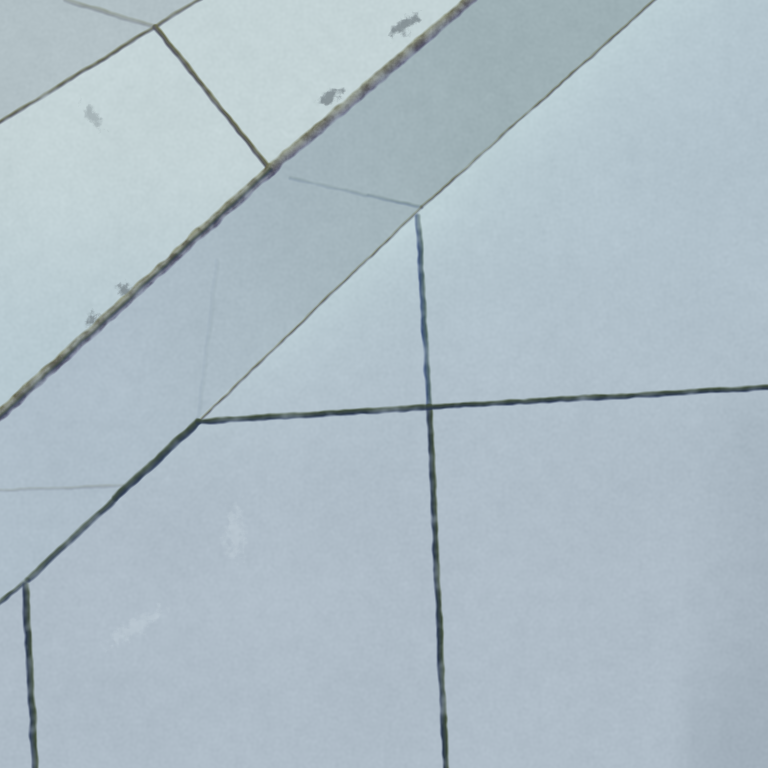
Give the GLSL for this texture, as a Shadertoy shader.

```glsl
// Pale blue-grey slabs crossed by a diagonal band, with dark uneven joints.
// Half-planes tint the slabs, feathered segment distances draw the joints,
// and gradient noise adds mottling, worn gaps, grime and grain.

vec2 hashGradient(vec2 cell) {
    vec2 h = vec2(dot(cell, vec2(127.1, 311.7)), dot(cell, vec2(269.5, 183.3)));
    return 2.0 * fract(sin(h) * 43758.5) - 1.0;
}

float gradientNoise(vec2 p) {
    vec2 i = floor(p), f = fract(p), e = vec2(0, 1);
    vec2 u = f * f * (3.0 - 2.0 * f);
    float low = mix(dot(hashGradient(i), f), dot(hashGradient(i + e.yx), f - e.yx), u.x);
    float high = mix(dot(hashGradient(i + e), f - e), dot(hashGradient(i + 1.0), f - 1.0), u.x);
    return mix(low, high, u.y);
}

float fbm(vec2 p) {
    float sum = 0.0, amp = 0.5;
    for (int i = 0; i < 4; i++) {
        sum += amp * gradientNoise(p);
        p = p * 2.03 + 17.3;
        amp *= 0.5;
    }
    return sum;
}

// Mask of the region above the line y = base + slope * x
float above(vec2 p, float base, float slope) {
    float blur = max(0.0018, 0.8 / iResolution.y);
    float d = (p.y - base - slope * p.x) / sqrt(1.0 + slope * slope);
    return smoothstep(-blur, blur, d);
}

// Feathered, worn stroke from a to b: warm on its left, violet on its right
void joint(inout vec3 col, vec2 p, vec2 a, vec2 b, float halfWidth, vec3 ink, float strength) {
    vec2 along = b - a, rel = p - a;
    vec2 normal = normalize(vec2(-along.y, along.x));
    float t = clamp(dot(rel, along) / dot(along, along), 0.0, 1.0);
    float wobble = 0.002 * gradientNoise(p * 34.0) + 0.001 * gradientNoise(p * 90.0);
    vec2 offset = rel - t * along + normal * wobble;
    float side = clamp(dot(offset, normal) / halfWidth, -1.0, 1.0);
    float width = halfWidth * (1.0 + 0.5 * gradientNoise(p * 55.0 + 9.0));
    float feather = max(0.0021, 0.8 / iResolution.y);
    float cover = 1.0 - smoothstep(width - feather, width + feather, length(offset));
    float wear = clamp(1.0 + 0.7 * gradientNoise(p * 27.0 + 4.0) + 0.5 * gradientNoise(p * 85.0), 0.0, 1.15);
    col = mix(col, ink + side * vec3(0.05, 0.05, -0.05), min(cover * strength * wear, 1.0));
}

// Coverage of a ragged rotated ellipse
float blot(vec2 p, vec2 centre, vec2 radius, float angle) {
    float c = cos(angle), s = sin(angle);
    vec2 q = mat2(c, -s, s, c) * (p - centre) / radius;
    return 1.0 - smoothstep(0.3, 1.2, length(q) + 2.2 * fbm(p * 95.0));
}

vec3 slabs(vec2 p) {
    // Right slabs: glow beside the band, dim far edge
    vec3 col = mix(vec3(0.685, 0.738, 0.783), vec3(0.69, 0.755, 0.796), smoothstep(0.2, 0.8, p.y));
    float gap = max(0.0, 0.22 + 0.93 * p.x - p.y);
    float glow = exp(-gap * 8.0) * smoothstep(0.3, 0.75, p.y);
    col = mix(col, vec3(0.75, 0.825, 0.845), glow);
    col -= 0.03 * smoothstep(0.86, 0.98, p.x) * smoothstep(0.55, 0.4, p.y);
    col -= 0.025 * smoothstep(0.87, 0.91, p.x) * smoothstep(0.2, 0.08, p.y);

    // Band, greyer towards the upper right
    float lower = max(above(p, 0.211, 0.946), above(p, 0.243, 0.888));
    float fade = smoothstep(0.25, 1.05, p.x + p.y * 0.4);
    col = mix(col, mix(vec3(0.685, 0.745, 0.79), vec3(0.62, 0.69, 0.71), fade), lower);

    // Upper left slab and its duller corner
    float upper = max(above(p, 0.46, 0.906), above(p, 0.48, 0.85));
    vec3 bright = mix(vec3(0.72, 0.79, 0.82), vec3(0.77, 0.83, 0.84), smoothstep(0.5, 0.85, p.y));
    col = mix(col, bright, upper);
    return mix(col, vec3(0.695, 0.75, 0.77), above(p, 0.841, 0.613));
}

void joints(inout vec3 col, vec2 p) {
    vec3 dark = vec3(0.21, 0.26, 0.27), brown = vec3(0.37, 0.38, 0.35), blue = vec3(0.28, 0.36, 0.43);
    vec2 crossing = vec2(0.559, 0.47), bandTop = vec2(0.549, 0.73), bandMid = vec2(0.258, 0.451);
    vec2 bandLow = vec2(0.036, 0.245), ridge = vec2(0.352, 0.779), fork = vec2(0.202, 0.965);
    // Faint seams
    joint(col, p, vec2(0.378, 0.768), bandTop, 0.002, blue, 0.2);
    joint(col, p, vec2(0.48, 0.747), bandTop, 0.002, blue, 0.2);
    joint(col, p, vec2(0.283, 0.66), bandMid, 0.003, blue, 0.07);
    joint(col, p, vec2(0, 0.362), vec2(0.16, 0.367), 0.002, brown, 0.2);
    joint(col, p, vec2(0.085, 1), fork, 0.003, brown, 0.35);
    // Upper left joints
    joint(col, p, vec2(0, 0.841), fork, 0.0022, brown, 0.85);
    joint(col, p, fork, vec2(0.262, 1.002), 0.0022, brown, 0.8);
    joint(col, p, fork, ridge, 0.003, brown, 0.95);
    // Grimy upper band edge
    vec3 grime = mix(vec3(0.52, 0.54, 0.54), vec3(0.33), smoothstep(-0.2, 0.25, fbm(p * 60.0)));
    joint(col, p, vec2(-0.01, 0.451), ridge, 0.0068, grime, 0.85);
    joint(col, p, ridge, vec2(0.615, 1.003), 0.0068, grime, 0.85);
    joint(col, p, vec2(0, 0.457), ridge, 0.0022, dark, 0.6);
    // Lower band edge, heavier below
    joint(col, p, bandTop, vec2(0.856, 1.003), 0.0014, brown, 0.85);
    joint(col, p, bandMid, bandTop, 0.0014, brown, 0.8);
    joint(col, p, bandLow, bandMid, 0.0036, dark, 0.75);
    joint(col, p, vec2(0.15, 0.352), bandMid, 0.0045, dark, 0.75);
    joint(col, p, vec2(-0.01, 0.207), bandLow, 0.0028, dark, 0.8);
    // Upright and level joints
    joint(col, p, vec2(0.544, 0.718), crossing, 0.0035, blue, 0.9);
    joint(col, p, crossing, vec2(0.581, -0.01), 0.0038, dark, 0.9);
    joint(col, p, bandMid, crossing, 0.0035, dark, 0.9);
    joint(col, p, crossing, vec2(1.01, 0.496), 0.0032, dark, 0.9);
    joint(col, p, vec2(0.033, 0.238), vec2(0.046, -0.01), 0.0042, dark, 0.88);
}

void mainImage(out vec4 fragColor, in vec2 fragCoord) {
    vec2 p = fragCoord / iResolution.xy;
    vec3 col = slabs(p) + 0.03 * fbm(p * 7.0) + 0.03 * fbm(p * 48.0);
    // Dark marks, then pale scuffs
    float marks = blot(p, vec2(0.43, 0.875), vec2(0.017, 0.01), 0.5)
        + blot(p, vec2(0.527, 0.967), vec2(0.02, 0.01), 0.7)
        + blot(p, vec2(0.163, 0.622), vec2(0.01), 0.0) + blot(p, vec2(0.121, 0.582), vec2(0.01), 0.0)
        + 0.5 * blot(p, vec2(0.12, 0.85), vec2(0.021, 0.008), -1.0);
    col = mix(col, vec3(0.43, 0.47, 0.49), 0.7 * min(marks, 1.0));
    float scuffs = blot(p, vec2(0.306, 0.303), vec2(0.014, 0.036), 0.0) + blot(p, vec2(0.175, 0.183), vec2(0.045, 0.011), 0.55);
    col = mix(col, vec3(0.79, 0.84, 0.87), 0.35 * min(scuffs, 1.0));
    joints(col, p);
    fragColor = vec4(col + 0.02 * gradientNoise(p * 190.0), 1);
}
```
